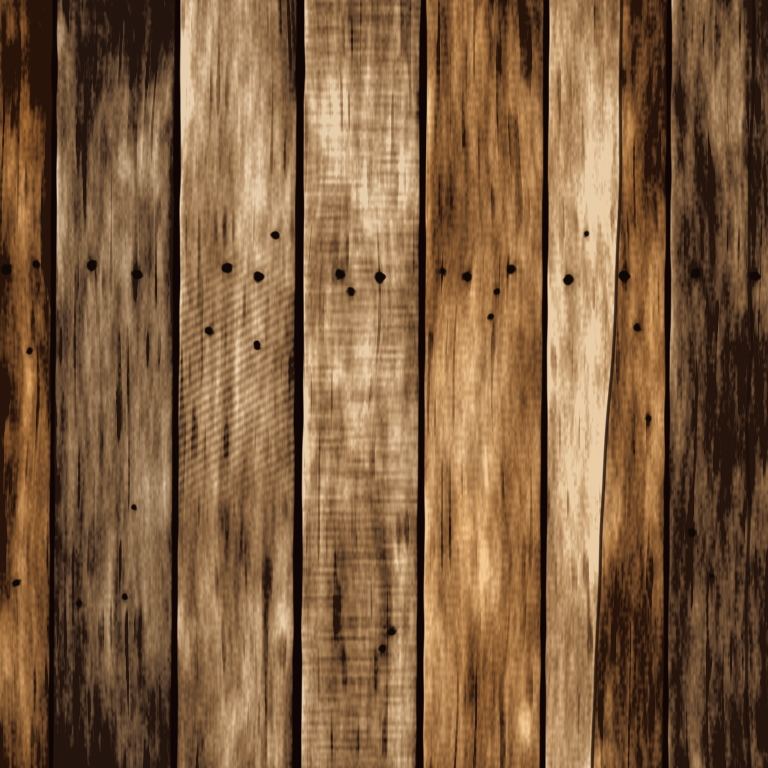
A Shadertoy shader for this texture:

```glsl
#define PITCH 0.16
#define FIRST_GAP 0.069
#define TILT 0.005
#define GAP_HALF 0.0035
#define NAIL_ROW 0.645
#define NAIL_RADIUS 0.0062
#define EXPOSURE 0.2
#define PATCHES 4.2
#define STREAKS 3.4
#define FIBRES 2.3
#define VIGNETTE 1.7

float hash(vec2 p) {
    return fract(sin(dot(p, vec2(127.1, 311.7))) * 43758.5453);
}

float noise(vec2 p) {
    vec2 i = floor(p), f = fract(p);
    f = f * f * (3.0 - 2.0 * f);
    return mix(mix(hash(i), hash(i + vec2(1, 0)), f.x),
               mix(hash(i + vec2(0, 1)), hash(i + vec2(1, 1)), f.x), f.y);
}

float fbm(vec2 p) {
    float sum = 0.0, amp = 0.53;
    for (int i = 0; i < 4; i++) {
        sum += amp * noise(p);
        p = p * 2.03 + 17.3;
        amp *= 0.5;
    }
    return sum;
}

// Tone 0 (dark) to 5 (pale) as wood colour
vec3 woodRamp(float tone) {
    vec3 c = mix(vec3(0.14, 0.08, 0.05), vec3(0.36, 0.26, 0.18), clamp(tone, 0.0, 1.0));
    c = mix(c, vec3(0.51, 0.38, 0.25), clamp(tone - 1.0, 0.0, 1.0));
    c = mix(c, vec3(0.64, 0.51, 0.37), clamp(tone - 2.0, 0.0, 1.0));
    c = mix(c, vec3(0.77, 0.65, 0.51), clamp(tone - 3.0, 0.0, 1.0));
    return mix(c, vec3(0.90, 0.82, 0.71), clamp(tone - 4.0, 0.0, 1.0));
}

// x: solid hole, y: stain around it
vec2 nailHoles(vec2 p, float board, float px) {
    vec2 mark = vec2(0.0);
    for (int i = 0; i < 5; i++) {
        vec2 seed = vec2(board + 3.0, float(i) * 7.0 + 2.0);
        bool inRow = i < 2;
        float across = inRow ? 0.3 + 0.42 * float(i) : 0.5;
        across += (hash(seed) - 0.5) * (inRow ? 0.25 : 0.75);
        float height = inRow ? NAIL_ROW + 0.02 * (hash(seed + 0.5) - 0.5)
                             : 0.15 + 0.55 * hash(seed + 0.5);
        float radius = NAIL_RADIUS * (inRow ? 1.0 : 0.45 + 0.4 * hash(seed + 0.8));
        vec2 d = p - vec2(across * PITCH, height);
        float dist = length(d) + 0.003 * (noise(p * 200.0) - 0.5);
        mark.x = max(mark.x, 1.0 - smoothstep(radius - px, radius + px + 0.001, dist));
        mark.y += exp(-dot(d * vec2(2.2, 1.0), d * vec2(2.2, 1.0)) / (radius * radius * 6.0));
    }
    return mark;
}

void mainImage(out vec4 fragColor, in vec2 fragCoord) {
    float boardTone[7] = float[7](1.7, 1.7, 2.7, 3.0, 2.3, 3.8, 1.5);
    float boardWarmth[7] = float[7](1.1, 0.1, 0.3, 0.35, 0.9, 0.45, 0.3);
    vec2 uv = fragCoord / iResolution.xy;
    float px = 1.0 / min(iResolution.x, iResolution.y);

    // Board layout
    float pos = (uv.x - FIRST_GAP - TILT * (uv.y - 0.5)) / PITCH;
    float board = floor(pos), u = fract(pos);
    int index = clamp(int(board) + 1, 0, 6);
    vec2 p = vec2(u * PITCH, uv.y);
    float tone = boardTone[index] + EXPOSURE;
    float warmth = boardWarmth[index];

    // Lengthwise crack in the two right-hand boards
    float split = 0.0;
    if (index >= 5) {
        float line = index == 5 ? 0.41 + 0.2 * smoothstep(0.05, 0.75, uv.y) : 0.67;
        line += 0.04 * (noise(vec2(uv.y * 9.0, board)) - 0.5);
        float side = (u - line) * PITCH;
        split = 1.0 - smoothstep(0.0008, 0.0018 + px, abs(side));
        if (index == 5) {
            float browner = smoothstep(-px, px, side);
            tone -= 1.9 * browner;
            warmth += 0.5 * browner;
            tone += 1.2 * exp(-abs(side + 0.004) / 0.003) * noise(vec2(3.0, uv.y * 12.0));
        }
    }

    // Grain, bent slightly and different on each board
    vec2 g = p + vec2(board * 3.7, board * 5.3);
    g.x += 0.012 * noise(g * vec2(14.0, 5.0));
    float blotch = fbm(g * vec2(16.0, 5.0));
    tone += PATCHES * (blotch - 0.5);
    tone += STREAKS * (fbm(g * vec2(75.0, 4.5)) - 0.5);
    tone += FIBRES * (fbm(g * vec2(210.0, 24.0)) - 0.5);
    tone += 0.8 * (noise(g * vec2(340.0, 170.0)) - 0.5);

    // Pale wear and dark pores
    tone += 1.3 * smoothstep(0.56, 0.74, fbm(g * vec2(22.0, 6.0) + 41.0));
    tone -= 1.6 * smoothstep(0.72, 0.92, noise(g * vec2(190.0, 11.0) + 9.0));

    // Saw marks: slanted on one board, crosswise on the next
    if (index == 2) {
        float zone = smoothstep(0.3, 0.42, uv.y) * (1.0 - smoothstep(0.58, 0.72, uv.y));
        tone += 0.45 * zone * blotch * 2.0 * sin(520.0 * (p.y - 0.6 * p.x) + 4.0 * blotch);
    }
    if (index == 3) tone += 1.2 * (noise(vec2(p.x * 25.0, p.y * 190.0)) - 0.5);

    // Gaps with a pale rim on the board to the right
    float gapId = floor(pos + 0.5);
    float halfWidth = GAP_HALF + 0.0022 * exp(-(gapId - 2.0) * (gapId - 2.0));
    halfWidth += 0.0018 * (noise(vec2(uv.y * 22.0, gapId * 4.0)) - 0.5);
    float edge = abs(pos - gapId) * PITCH - halfWidth;
    float rim = exp(-max(edge, 0.0) / 0.005) * step(u, 0.5);
    tone += 2.6 * rim * smoothstep(0.3, 0.7, noise(vec2(board * 9.0, uv.y * 7.0)));
    tone -= 1.3 * exp(-max(edge, 0.0) / 0.004) * step(0.5, u);

    // Holes, vignette and final colour
    vec2 holes = nailHoles(p, board, px);
    tone -= 1.5 * holes.y + VIGNETTE * smoothstep(0.33, 0.74, length(uv - 0.5));
    vec3 tint = mix(vec3(0.98, 1.0, 1.03), vec3(1.08, 0.94, 0.72), warmth * (0.6 + 0.7 * (1.0 - blotch)));
    vec3 col = woodRamp(tone) * tint;
    col = mix(col, vec3(0.10, 0.05, 0.03), 0.8 * split);
    col = mix(col, vec3(0.06, 0.03, 0.02), holes.x);
    col = mix(vec3(0.06, 0.02, 0.015), col, smoothstep(-px, px, edge));
    fragColor = vec4(clamp(col, 0.0, 1.0), 1.0);
}
```
